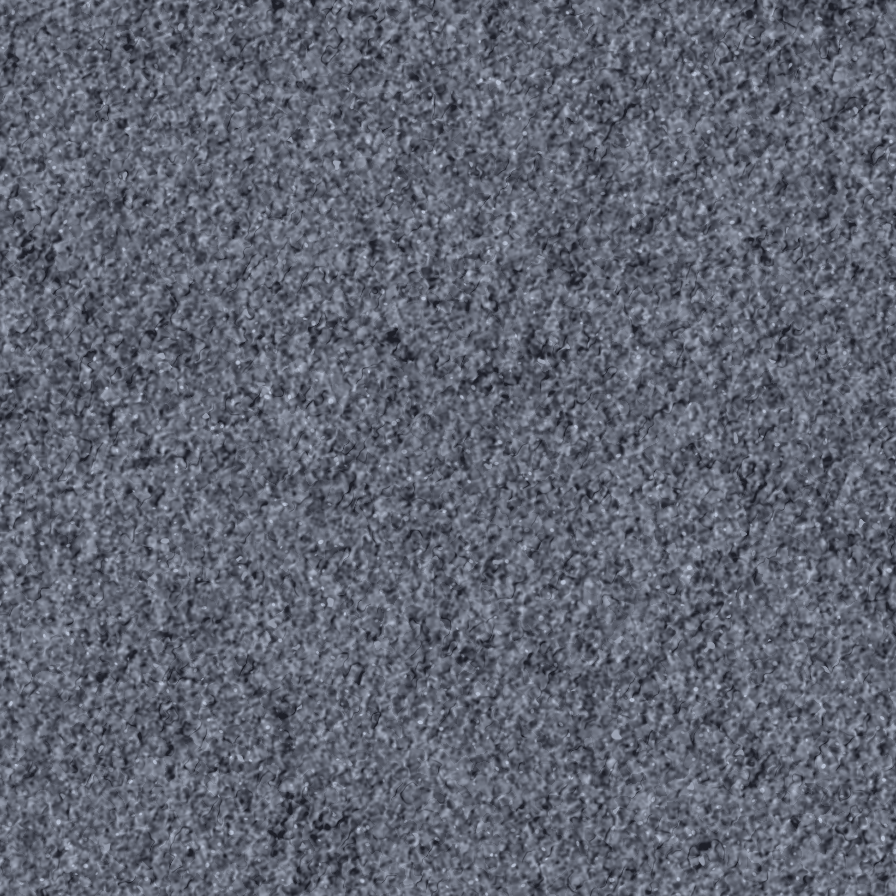
A WebGL 2 fragment shader for this texture:

```glsl
#version 300 es
precision highp float;

uniform vec2 u_resolution;
out vec4 fragColor;

float hash(vec2 p) {
    vec3 q = fract(vec3(p.xyx) * 0.1031);
    q += dot(q, q.yzx + 33.33);
    return fract((q.x + q.y) * q.z);
}

float noise(vec2 p) {
    vec2 cell = floor(p);
    vec2 f = fract(p);
    f = f * f * (3.0 - 2.0 * f);
    float low = mix(hash(cell), hash(cell + vec2(1, 0)), f.x);
    float high = mix(hash(cell + vec2(0, 1)), hash(cell + vec2(1, 1)), f.x);
    return mix(low, high, f.y);
}

mat2 rotation(float angle) {
    float c = cos(angle), s = sin(angle);
    return mat2(c, -s, s, c);
}

// Rough surface height from three sizes of lumps
float relief(vec2 p) {
    vec2 q = rotation(0.6) * p;
    return 0.3 * noise(q * vec2(66.0, 50.0) + 7.0)
         + 0.35 * noise(q * vec2(120.0, 92.0) + 31.0)
         + 0.3 * noise(rotation(1.1) * p * 195.0 + 53.0);
}

// Short broken gaps along the middle level of stretched noise
float crevices(vec2 p, vec2 scale, float width, float patchScale, float threshold) {
    float level = abs(noise(rotation(-0.5) * p * scale + 11.0) - 0.5);
    float line = 1.0 - smoothstep(0.0, width, level);
    return line * smoothstep(threshold, threshold + 0.16, noise(p * patchScale + 71.0));
}

// Crumbled chips: random shade of the nearest cell point
float chipShade(vec2 p) {
    vec2 home = floor(p);
    vec2 nearest = vec2(9.0, 0.5);
    for (int i = 0; i < 9; i++) {
        vec2 cell = home + vec2(i % 3 - 1, i / 3 - 1);
        vec2 center = cell + vec2(hash(cell + 13.1), hash(cell + 67.7));
        float d = distance(p, center);
        if (d < nearest.x) nearest = vec2(d, hash(cell + 91.9));
    }
    return nearest.y;
}

// Scattered rounded stones: x is coverage, y a random shade
vec2 stones(vec2 p, float cells, float density, vec2 radii, float softness, float seed) {
    vec2 q = p * cells;
    vec2 result = vec2(0.0, 0.5);
    for (int i = 0; i < 9; i++) {
        vec2 cell = floor(q) + vec2(i % 3 - 1, i / 3 - 1);
        vec2 id = cell + seed;
        if (hash(id + 3.7) > density) continue;
        vec2 center = cell + vec2(hash(id + 17.1), hash(id + 41.3));
        vec2 d = rotation(6.28 * hash(id + 59.9)) * (q - center);
        d.y *= mix(1.0, 1.7, hash(id + 83.2));
        float size = hash(id + 97.4);
        float radius = mix(radii.x, radii.y, size * size);
        float soft = softness * cells;
        float cover = 1.0 - smoothstep(-soft, soft, length(d) - radius);
        if (cover > result.x) result = vec2(cover, hash(id + 109.6));
    }
    return result;
}

void main() {
    vec2 uv = gl_FragCoord.xy / u_resolution;
    float edge = max(0.0011, 0.6 / u_resolution.y);

    // Jagged outlines
    vec2 wobble = vec2(noise(uv * 150.0 + 5.0), noise(uv * 150.0 + 29.0)) - 0.5;
    vec2 rough = uv + 0.007 * wobble;

    // Side light over the surface
    vec2 light = 0.0018 * normalize(vec2(-1.0, 0.5));
    float tone = 0.404 + 0.66 * (relief(rough - light) - relief(rough + light));

    // Chips, fine grain and faint stains
    tone += 0.11 * (chipShade(rotation(0.5) * rough * vec2(92.0, 78.0)) - 0.5);
    tone += 0.27 * (noise(rotation(0.4) * uv * 245.0 + 13.0) - 0.5);
    tone += 0.13 * (noise(rotation(-0.7) * uv * 160.0 + 47.0) - 0.5);
    tone += 0.035 * (noise(uv * 11.0 + 19.0) - 0.5);

    // Flat pale pebbles
    vec2 pebble = stones(rough, 24.0, 0.24, vec2(0.1, 0.32), edge * 1.4, 200.0);
    tone = mix(tone, 0.41 + 0.1 * pebble.y + 0.35 * (tone - 0.4), 0.65 * pebble.x);

    // Small pits and a few larger cracks
    tone -= 0.15 * crevices(rough, vec2(110.0, 56.0), 0.16, 62.0, 0.53);
    tone -= 0.2 * crevices(rough, vec2(60.0, 26.0), 0.14, 13.0, 0.77);

    // Bright mineral specks
    vec2 speck = stones(uv, 66.0, 0.4, vec2(0.1, 0.2), edge, 400.0);
    vec2 dots = stones(rough, 30.0, 0.11, vec2(0.07, 0.15), edge, 600.0);
    tone += speck.x * mix(0.08, 0.26, speck.y);
    tone = mix(tone, mix(0.54, 0.7, dots.y), 0.85 * dots.x);

    // Cool slate tint
    tone = clamp(tone, 0.12, 0.76);
    fragColor = vec4(tone * vec3(0.96, 1.0, 1.05) + vec3(-0.003, 0.0, 0.032), 1.0);
}
```
